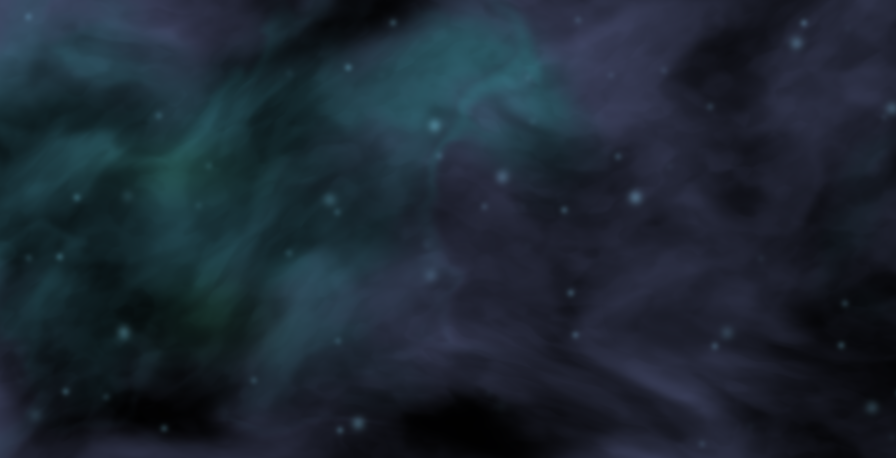
A WebGL 2 fragment shader for this texture:

```glsl
#version 300 es
precision highp float;
// A dim nebula: teal gas on the left, slate clouds below, black space on the right.
// Fractal cellular noise, bent by layered sines, is lit by a few broad soft lobes;
// thin ridges of the same noise make the wisps, and a jittered grid adds soft stars.

uniform vec2 u_resolution;
out vec4 fragColor;

const vec3 TEAL = vec3(0.175, 0.36, 0.41);
const vec3 SLATE = vec3(0.235, 0.255, 0.365);
const vec3 MOSS = vec3(0.13, 0.34, 0.24);
const vec3 STARLIGHT = vec3(0.17, 0.27, 0.30);

vec3 hash3(vec2 p) {
    vec3 q = fract(p.xyx * vec3(0.1031, 0.1030, 0.0973));
    q += dot(q, q.yxz + 33.33);
    return fract((q.xxy + q.yzz) * q.zyx);
}

// Random cell values blended by distance to jittered cell points
float cellular(vec2 p) {
    vec2 cell = floor(p);
    vec2 local = p - cell;
    float total = 0.0, weights = 0.0;
    for (int y = -1; y <= 1; y++) {
        for (int x = -1; x <= 1; x++) {
            vec2 offset = vec2(x, y);
            vec3 h = hash3(cell + offset + 100.0);
            vec2 d = offset + h.xy - local;
            float w = exp(-7.0 * dot(d, d));
            total += w * h.z;
            weights += w;
        }
    }
    return total / weights;
}

float fractalClouds(vec2 p, int octaves) {
    mat2 turn = mat2(0.8, 0.6, -0.6, 0.8);
    float sum = 0.0, amplitude = 0.5, range = 0.0;
    for (int i = 0; i < octaves; i++) {
        sum += amplitude * cellular(p);
        range += amplitude;
        p = turn * p * 2.03 + 7.3;
        amplitude *= 0.5;
    }
    return sum / range;
}

// Layered sines that curl the coordinates
vec2 swirl(vec2 p, float strength) {
    float frequency = 3.1;
    for (int i = 0; i < 4; i++) {
        p += strength * sin(p.yx * frequency + vec2(0.7, 2.9) * float(i + 1));
        frequency *= 1.8;
        strength *= 0.55;
    }
    return p;
}

float lobe(vec2 uv, vec2 centre, vec2 radius) {
    vec2 d = (uv - centre) / radius;
    return exp(-dot(d, d));
}

// Broad distribution of light over the canvas
float lightField(vec2 uv) {
    float light = mix(0.60, 0.13, uv.x);
    light += 0.17 * lobe(uv, vec2(0.12, 0.72), vec2(0.20, 0.35));
    light += 0.24 * lobe(uv, vec2(0.47, 0.40), vec2(0.18, 0.13));
    light += 0.24 * lobe(uv, vec2(0.64, 0.80), vec2(0.17, 0.20));
    light += 0.20 * lobe(uv, vec2(0.78, 0.20), vec2(0.16, 0.18));
    light -= 0.24 * lobe(uv, vec2(0.36, 0.64), vec2(0.11, 0.13));
    light -= 0.26 * lobe(uv, vec2(0.86, 0.54), vec2(0.18, 0.17));
    light -= 0.34 * lobe(uv, vec2(0.53, 0.10), vec2(0.14, 0.14));
    light -= 0.22 * lobe(uv, vec2(0.02, 0.02), vec2(0.20, 0.16));
    return light;
}

float stars(vec2 p, float cells) {
    vec2 cell = floor(p * cells);
    vec3 h = hash3(cell + 41.0);
    vec2 d = fract(p * cells) - mix(vec2(0.3), vec2(0.7), h.xy);
    float present = smoothstep(0.76, 1.0, h.z);
    return present * exp(-dot(d, d) * 130.0);
}

void main() {
    vec2 uv = gl_FragCoord.xy / u_resolution;
    vec2 p = gl_FragCoord.xy / u_resolution.y;

    // Gas, stretched along a gentle slope
    vec2 flow = swirl(mat2(0.97, -0.24, 0.24, 0.97) * p * vec2(0.85, 1.2), 0.07);
    float gas = fractalClouds(flow * 2.4 + 3.0, 5);
    float broad = fractalClouds(flow * 1.9 + 19.0, 4);
    float ridge = 1.0 - smoothstep(0.0, 0.08, abs(broad - 0.5));

    float light = lightField(uv + 0.12 * (vec2(broad, gas) - 0.5));
    float density = light + 1.9 * (gas - 0.5) + 0.20 * ridge * light;
    float glow = min(0.5 * (density + sqrt(density * density + 0.008)), 1.15);

    // Teal on the left and in one upper streak, slate elsewhere
    float tealness = lobe(uv, vec2(0.06, 0.66), vec2(0.34, 0.48));
    tealness += 0.75 * lobe(uv, vec2(0.62, 0.74), vec2(0.12, 0.24));
    tealness = smoothstep(0.15, 0.85, tealness + 1.5 * (broad - 0.5) + 0.15 * ridge);
    vec3 colour = mix(SLATE, TEAL, tealness);
    float moss = lobe(uv, vec2(0.23, 0.30), vec2(0.07, 0.09));
    moss += 0.6 * lobe(uv, vec2(0.20, 0.63), vec2(0.09, 0.07));
    colour = mix(colour, MOSS, 0.6 * moss) * glow;

    // Faint blurred stars in two sizes
    colour += STARLIGHT * (0.9 * stars(p, 6.0) + 0.6 * stars(p + 5.3, 10.0));
    fragColor = vec4(colour, 1.0);
}
```
